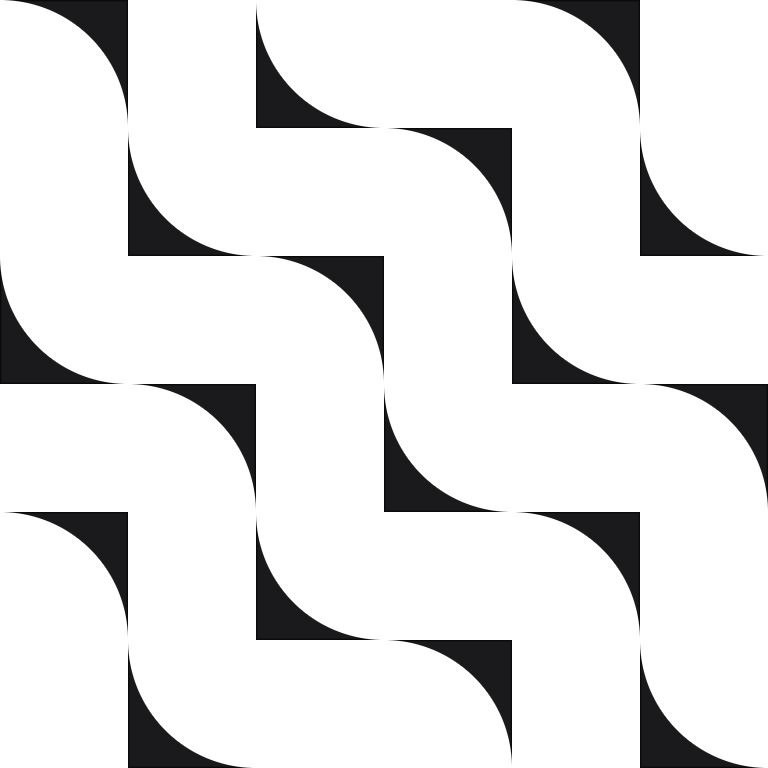
Give the GLSL for this pattern, as a Shadertoy shader.

```glsl
// Diagonal staircase of wavy white bands, drawn as dark corner wedges on a 6 x 6 grid.
// Each wedge is a square cell minus a quarter disc; its orientation follows the
// diagonal index of the cell, which cycles every four cells.

const float CELLS = 6.0;
const float RIM_WIDTH = 0.012;
const vec3 PAPER = vec3(1.0);
const vec3 INK = vec3(0.102, 0.102, 0.108);
const vec3 RIM = vec3(0.04);

// Signed distance to a unit cell minus the unit disc centred on its lower left corner.
float wedgeDistance(vec2 p) {
    vec2 box = abs(p - 0.5) - 0.5;
    return max(1.0 - length(p), max(box.x, box.y));
}

float coverage(float signedDistance, float pixel) {
    return clamp(0.5 - signedDistance / pixel, 0.0, 1.0);
}

// Ink with a slightly darker rim along the two straight sides.
vec3 wedgeColor(vec2 p, float pixel) {
    float inset = 1.0 - max(p.x, p.y);
    return mix(INK, RIM, coverage(inset - RIM_WIDTH, pixel));
}

// Paints the wedge owned by one cell, if it has one.
vec3 paintCell(vec3 color, vec2 position, vec2 cell, float pixel) {
    float diagonal = mod(cell.x - cell.y + CELLS - 1.0, 4.0);
    if (mod(diagonal, 2.0) > 0.5) return color;
    vec2 local = position - cell;
    vec2 p = diagonal < 1.0 ? local : 1.0 - local;
    return mix(color, wedgeColor(p, pixel), coverage(wedgeDistance(p), pixel));
}

void mainImage(out vec4 fragColor, in vec2 fragCoord) {
    float pixel = CELLS / iResolution.y;
    vec2 position = fragCoord * pixel;
    vec2 home = floor(position);

    // Neighbouring cells are included so that shared edges stay smooth.
    vec3 color = PAPER;
    for (int y = -1; y <= 1; y++) {
        for (int x = -1; x <= 1; x++) {
            color = paintCell(color, position, home + vec2(x, y), pixel);
        }
    }
    fragColor = vec4(color, 1.0);
}
```
